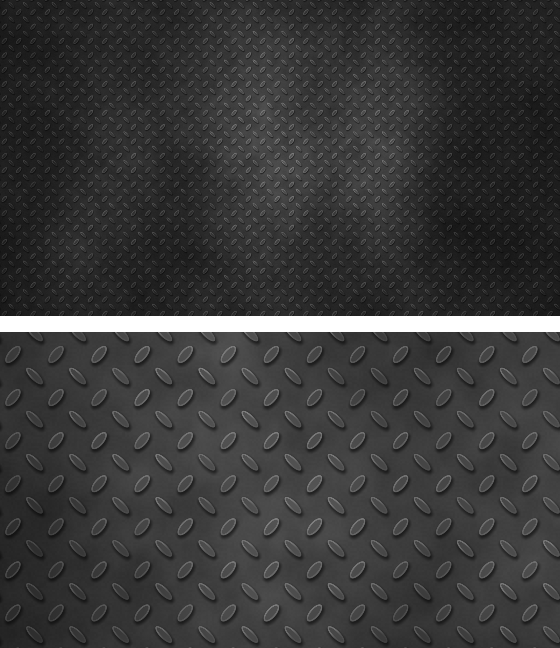
Top: the whole. Bottom: its middle third, enlarged.
Reproduce this texture procedurally as a Shadertoy shader.

```glsl
float hash(vec2 p) {
    return fract(sin(dot(p, vec2(127.1, 311.7))) * 43758.5);
}

float valueNoise(vec2 p) {
    vec2 i = floor(p), f = fract(p);
    f = f * f * (3.0 - 2.0 * f);
    return mix(mix(hash(i), hash(i + vec2(1, 0)), f.x),
               mix(hash(i + vec2(0, 1)), hash(i + vec2(1, 1)), f.x), f.y);
}

float fbm(vec2 p) {
    float sum = 0.0, weight = 0.5;
    for (int i = 0; i < 5; i++) {
        sum += weight * valueNoise(p);
        p = p * 2.03 + 17.3;
        weight *= 0.5;
    }
    return sum;
}

float bump(float x, float center, float width) {
    float d = (x - center) / width;
    return exp(-d * d);
}

// Approximate distance to an ellipse lying along the given direction
float lugDistance(vec2 p, vec2 along, vec2 radii) {
    vec2 q = vec2(dot(p, vec2(along.y, -along.x)), dot(p, along));
    float k = length(q / radii);
    return k * (k - 1.0) / max(length(q / (radii * radii)), 0.001);
}

// Soft light pooled in vertical bands, fading to the edges
float plateLight(vec2 uv) {
    float bands = 0.120 * bump(uv.x, 0.46, 0.12)
                + 0.090 * bump(uv.x, 0.68, 0.09)
                + 0.060 * bump(uv.x, 0.18, 0.11);
    float fade = bump(uv.y, 0.54, 0.55);
    float glow = 0.035 * bump(uv.x, 0.49, 0.2) * bump(uv.y, 0.53, 0.25);
    return 0.108 + bands * fade + glow;
}

void mainImage(out vec4 fragColor, in vec2 fragCoord) {
    vec2 uv = fragCoord / iResolution.xy;
    vec2 plate = fragCoord / iResolution.x;

    // Stained base metal with fine grain
    float stains = fbm(plate * vec2(9.0, 8.0) + 3.0);
    float scuffs = fbm(plate * 55.0);
    float light = plateLight(uv) * (0.7 + 0.7 * stains);
    float metal = light * (0.84 + 0.32 * scuffs);
    metal += 0.012 * (hash(floor(plate * 768.0)) - 0.5);

    // Rows of rising lugs, then falling lugs half a repeat over and down
    vec2 grid = plate * 39.0 + vec2(0.2, 0.35);
    float pixel = 39.0 / iResolution.x;
    for (int layer = 0; layer < 2; layer++) {
        bool rising = layer == 0;
        vec2 g = grid + 0.5 * float(layer);
        vec2 p = fract(g) - 0.5;
        vec2 along = normalize(rising ? vec2(0.85, 1.0) : vec2(-1.0, 1.0));
        vec2 radii = rising ? vec2(0.115, 0.245) : vec2(0.095, 0.26);

        // Cast shadow
        float shadow = lugDistance(p - vec2(0.02, -0.05), along, radii);
        metal *= 1.0 - 0.52 * (1.0 - smoothstep(-0.04, 0.08, shadow));

        // Raised face
        float d = lugDistance(p, along, radii);
        float face = 1.0 - smoothstep(-0.5 * pixel, 0.5 * pixel, d);
        metal = mix(metal, light * 1.15, face);

        // Bright worn rim
        float wear = 0.8 + 0.4 * hash(floor(g) + 0.5 * float(layer));
        float rim = 1.0 - smoothstep(0.01, 0.01 + 0.7 * pixel, abs(d + 0.02));
        float facing = smoothstep(-0.12, 0.12, dot(p, vec2(-0.5, 0.85)));
        float shine = mix(rising ? 0.6 : 0.2, 1.0, facing);
        metal += rim * shine * wear * (0.07 + 0.3 * light);
    }

    fragColor = vec4(vec3(clamp(metal, 0.0, 1.0)), 1.0);
}
```
